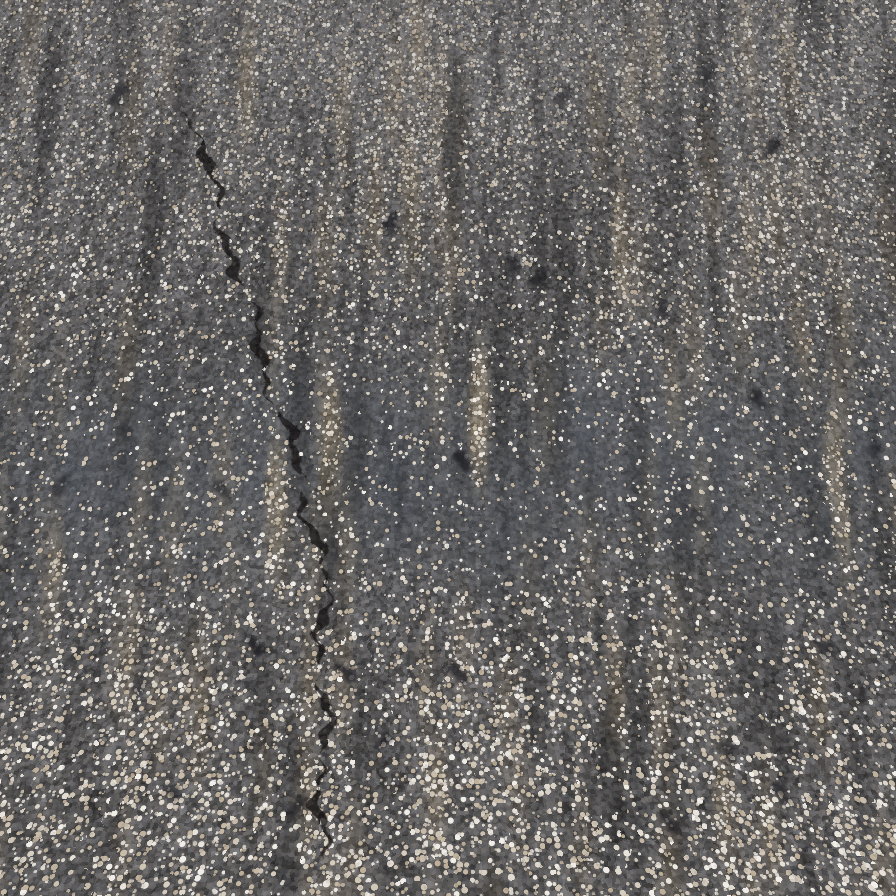
Write a WebGL 1 fragment shader that draws this texture.

```glsl
precision highp float;
// Worn asphalt seen in slight perspective: cellular stone grain and pale chips,
// covered by long dark tyre streaks, rubbed cream streaks, a bluish film,
// oil spots and one jagged crack.
uniform vec2 u_resolution;

vec2 hash2(vec2 c) {
  return fract(sin(vec2(dot(c, vec2(127.1, 311.7)), dot(c, vec2(269.5, 183.3)))) * 43758.5);
}

// Layered sines, roughly -1 to 1
float clouds(vec2 p) {
  p += 0.3 * sin(p.yx * 2.3 + vec2(0.7, 2.1));
  return 0.5 * sin(p.x * 2.1 + 1.3 * p.y) * sin(p.y * 2.7 - 0.6 * p.x)
       + 0.3 * sin(p.x * 5.3 - 2.2 * p.y + 1.0) * sin(p.y * 6.1 + p.x)
       + 0.2 * sin(p.x * 11.7 + 4.0 * p.y) * sin(p.y * 13.1 - 5.0 * p.x);
}

// Nearest stone: x = distance to its centre, yz = its random pair
vec3 stones(vec2 q) {
  vec3 nearest = vec3(9.0, 0.0, 0.0);
  for (int j = -1; j <= 1; j++)
    for (int i = -1; i <= 1; i++) {
      vec2 cell = floor(q) + vec2(float(i), float(j));
      float d = length(cell + 0.1 + 0.8 * hash2(cell) - q);
      if (d < nearest.x) nearest = vec3(d, hash2(cell + 57.3));
    }
  return nearest;
}

// Soft blobs in a share of the cells; stretch q to turn them into streaks
float blobs(vec2 q, float share, float core, float rim) {
  float cover = 0.0;
  for (int j = -1; j <= 1; j++)
    for (int i = -1; i <= 1; i++) {
      vec2 cell = floor(q) + vec2(float(i), float(j));
      vec2 pick = hash2(cell + 19.7);
      float d = length(cell + 0.15 + 0.7 * hash2(cell) - q);
      float blob = 1.0 - smoothstep(core, rim, d);
      cover = max(cover, blob * step(pick.x, share) * (0.4 + 0.6 * pick.y));
    }
  return cover;
}

// Coverage by round-edged pale chips lying in the given stone cells
float chips(vec3 stone, float density, float blur) {
  float radius = 0.28 + 0.25 * fract(stone.z * 7.0);
  return step(stone.y, density) * (1.0 - smoothstep(radius - blur, radius + blur, stone.x));
}

void main() {
  vec2 p = gl_FragCoord.xy / u_resolution;

  // Ground plane: grains shrink and lines converge towards the top
  float scale = 130.0 + 100.0 * p.y;
  vec2 ground = vec2((p.x - 0.5) * scale, 130.0 * p.y + 50.0 * p.y * p.y);
  float blur = 0.55 * scale / u_resolution.y;
  vec3 coarse = stones(ground);
  vec3 fine = stones(ground * 1.55 + 31.0);

  // Streak lanes, with edges roughened by the grain
  vec2 lane = vec2((p.x - 0.5) * (1.0 + 0.22 * p.y), p.y);
  lane.x += 0.0015 * sin(p.y * 43.0 + p.x * 20.0) + 0.004 * (fine.y - 0.5);
  float dark = blobs(lane * vec2(24.0, 3.2), 0.5, 0.15, 0.55);
  dark = max(dark, 0.8 * blobs(lane * vec2(48.0, 5.5) + 13.0, 0.4, 0.1, 0.55));
  float mid = exp(-pow((p.y - 0.53) / 0.2, 2.0));
  float cream = mid * blobs(lane * vec2(30.0, 5.0) + 71.0, 0.13, 0.15, 0.6);
  float rubbed = blobs(lane * vec2(34.0, 6.0) + 41.0, 0.35, 0.05, 0.7);

  // Bluish film across the middle
  float cloud = clouds(p * 5.0);
  float film = exp(-pow((p.y - 0.48 - 0.03 * cloud) / 0.13, 2.0));
  film *= clamp(0.65 + 0.5 * clouds(p * vec2(14.0, 5.0) + 4.0), 0.0, 1.0) * (1.0 - cream);

  // Stone bed
  float grain = 0.15 * (fine.z - 0.5) + 0.13 * (coarse.z - 0.5) - 0.06 * (coarse.x - 0.4);
  float tone = 0.365 + 0.025 * cloud + 0.05 * smoothstep(0.6, 1.0, p.y);
  vec3 color = vec3(tone + grain * (1.0 - 0.45 * film));
  color *= mix(vec3(0.99, 0.99, 1.03), vec3(1.05, 1.0, 0.94), fine.y * 0.6 + 0.3 * rubbed);
  color = mix(color, vec3(0.31, 0.335, 0.37) + 0.5 * grain, 0.6 * film);
  color += vec3(0.06, 0.045, 0.02) * rubbed + vec3(0.15, 0.12, 0.06) * cream;
  color *= 1.0 - 0.27 * dark;

  // Pale chips: dense below, sparse under film and streaks
  float density = 0.17 + 0.17 * (1.0 - smoothstep(0.05, 0.45, p.y)) + 0.06 * smoothstep(0.55, 0.8, p.y);
  density *= (1.0 - 0.7 * film) * (1.0 - 0.8 * dark) * (1.0 + 0.35 * cloud + 0.5 * rubbed);
  density += 0.3 * cream;
  vec3 chipColor = mix(vec3(0.72, 0.66, 0.57), vec3(0.95, 0.94, 0.92), coarse.z);
  chipColor *= 1.0 - 0.13 * smoothstep(0.5, 1.0, p.y);
  color = mix(color, chipColor, chips(coarse, density, blur));
  color = mix(color, chipColor * 0.93, chips(fine, density * 0.6, blur * 1.55));

  // Oil spots with ragged rims
  vec2 ragged = p + 0.004 * sin(p.yx * 190.0 + 3.0) + 0.004 * (coarse.yz - 0.5);
  float oil = blobs(ragged * vec2(17.0, 15.0), 0.12, 0.06, 0.23);
  color = mix(color, vec3(0.13, 0.13, 0.15), 0.85 * oil);

  // Crack: straight below, leaning left above, jagged and partly broken
  float path = 0.36 - 0.3 * max(p.y - 0.38, 0.0) + 0.006 * sin(p.y * 41.0)
             + 0.004 * sin(p.y * 97.0 + 1.0) + 0.003 * sin(p.y * 233.0);
  float width = 0.003 + 0.0025 * sin(p.y * 61.0 + 2.0) + 0.002 * sin(p.y * 147.0);
  width += 0.003 * (coarse.y - 0.5);
  float crack = 1.0 - smoothstep(width - 0.0015, width + 0.0015, abs(p.x - path));
  crack *= smoothstep(0.02, 0.06, p.y) * (1.0 - smoothstep(0.84, 0.91, p.y));
  color = mix(color, vec3(0.12, 0.11, 0.11) + 0.3 * grain, 0.85 * crack);

  gl_FragColor = vec4(clamp(color, 0.0, 1.0), 1.0);
}
```
